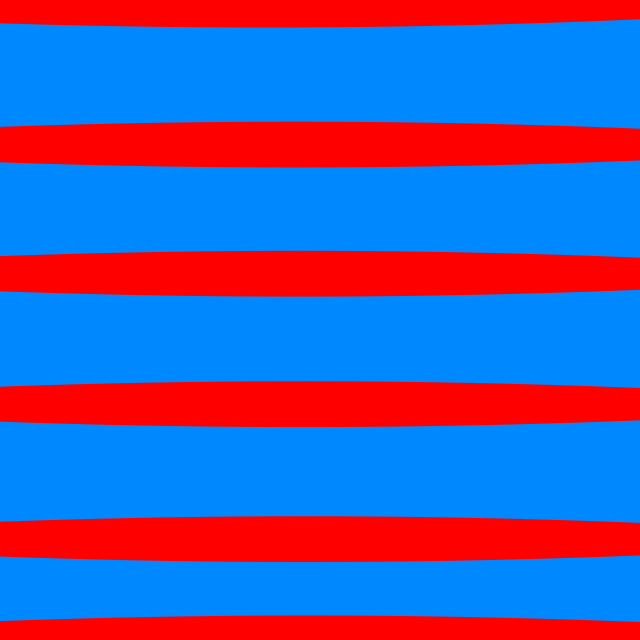
A WebGL 2 fragment shader for this pattern:

```glsl
#version 300 es
precision highp float;
// Six red lens-shaped bands stacked on flat blue, cut by the canvas borders.
// Each band is a line thickened by a shallow parabola; a polynomial drift
// makes the row spacing uneven, and the crests lean left toward the top.

#define ROWS 6
#define FIRST_ROW -0.0479      // height of row 0 before drift
#define ROW_PITCH 0.2055       // regular distance between rows
#define HALF_HEIGHT 0.0358     // half thickness at the crest
#define TAPER 0.038            // loss of half thickness per squared distance
#define CREST_X 0.481          // crest position of the lowest row
#define CREST_LEAN 0.004       // crest shift to the left per row
#define TOP_LEAN 0.045         // extra shift of the topmost row
#define BAND_RED vec3(1.0, 0.0, 0.0)
#define FIELD_BLUE vec3(0.0, 0.533, 1.0)

uniform vec2 u_resolution;
out vec4 fragColor;

// Departure from even spacing: zero at rows 1 and 4, largest at the ends.
float rowDrift(float row) {
    float bend = 0.00283 - 0.00045 * (row - 3.0);
    float slope = -0.00765 + (row - 2.0) * bend;
    return (row - 1.0) * (row - 4.0) * (0.0126 + row * slope);
}

float rowHeight(float row) {
    return FIRST_ROW + ROW_PITCH * row + rowDrift(row);
}

float crestX(float row) {
    float topness = pow(row / float(ROWS - 1), 12.0);
    return CREST_X - CREST_LEAN * row - TOP_LEAN * topness;
}

// Signed vertical distance to a band, negative inside.
float bandDistance(vec2 p, float row) {
    float dx = p.x - crestX(row);
    return abs(p.y - rowHeight(row)) - (HALF_HEIGHT - TAPER * dx * dx);
}

void main() {
    vec2 uv = gl_FragCoord.xy / u_resolution;
    float pixel = 1.0 / u_resolution.y;

    // Nearest band
    float dist = 1.0;
    for (int i = 0; i < ROWS; i++) {
        dist = min(dist, bandDistance(uv, float(i)));
    }

    // Edge smoothed over one pixel
    float coverage = clamp(0.5 - dist / pixel, 0.0, 1.0);
    fragColor = vec4(mix(FIELD_BLUE, BAND_RED, coverage), 1.0);
}
```
